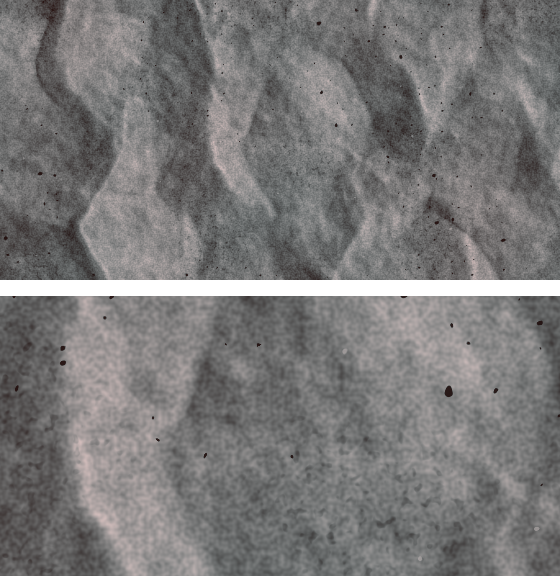
Top: the whole. Bottom: its middle third, enlarged.
Reproduce this texture procedurally as a WebGL 2 fragment shader.

```glsl
#version 300 es
precision highp float;
// Crumpled grey concrete: bent facets, sharp creases, stains, grain and small dark pits.
uniform vec2 u_resolution;
out vec4 fragColor;

vec2 hash2(vec2 p) {
    vec3 q = fract(p.xyx * vec3(0.1031, 0.1030, 0.0973));
    q += dot(q, q.yzx + 33.33);
    return fract((q.xx + q.yz) * q.zy);
}

// Gradient noise, roughly -0.7 to 0.7
float cornerRamp(vec2 cell, vec2 offset) {
    float angle = 6.2832 * hash2(cell + 57.0).x;
    return dot(vec2(cos(angle), sin(angle)), offset);
}

float gradientNoise(vec2 p) {
    vec2 i = floor(p), f = fract(p);
    vec2 u = f * f * f * (f * (f * 6.0 - 15.0) + 10.0);
    vec2 e = vec2(1.0, 0.0);
    float low = mix(cornerRamp(i, f), cornerRamp(i + e, f - e), u.x);
    float high = mix(cornerRamp(i + e.yx, f - e.yx), cornerRamp(i + 1.0, f - 1.0), u.x);
    return mix(low, high, u.y);
}

float fbm(vec2 p, int octaves) {
    float sum = 0.0, amplitude = 1.0;
    for (int i = 0; i < octaves; i++) {
        sum += amplitude * gradientNoise(p);
        p = mat2(1.6, 1.2, -1.2, 1.6) * p + 7.3;
        amplitude *= 0.6;
    }
    return sum;
}

vec2 warp(vec2 p, float scale, float amount) {
    return p + amount * vec2(gradientNoise(p * scale + 4.0), gradientNoise(p * scale + 19.0));
}

// Tilted bowls meeting in creases; crispness sets how sharply they meet
float facets(vec2 p, float scale, float crispness, float seed) {
    vec2 g = p * scale + seed, cell = floor(g);
    float sum = 0.0;
    for (int y = -1; y <= 1; y++) {
        for (int x = -1; x <= 1; x++) {
            vec2 c = cell + vec2(x, y);
            vec2 d = g - c - 0.1 - 0.8 * hash2(c);
            vec2 tilt = hash2(c + 131.0) - 0.5;
            sum += exp(-crispness * (dot(d, d) + 0.8 * dot(tilt, d)));
        }
    }
    return -log(sum + 1e-30) / (crispness * scale);
}

float surfaceHeight(vec2 p) {
    vec2 q = warp(warp(p, 3.0, 0.09), 15.0, 0.014);
    float fade = smoothstep(-0.25, 0.35, gradientNoise(p * 2.6 + 31.0));
    vec2 tall = vec2(q.x + 0.22 * q.y, 0.68 * q.y - 0.12 * q.x);
    vec2 slanted = vec2(0.8 * q.x + 0.6 * q.y, 0.8 * q.y - 0.5 * q.x);
    float ridges = facets(tall, 2.5, mix(50.0, 12.0, fade), 12.0);
    float valleys = facets(slanted, 3.5, mix(9.0, 45.0, fade), 40.0);
    float dents = facets(q.yx, 6.5, mix(30.0, 9.0, fade), 70.0);
    return ridges - 0.65 * valleys + 0.35 * (1.0 - fade) * dents + 0.014 * fbm(p * 9.0, 3);
}

// x: how far the surface faces the light, y: how sharply it bends outward
vec2 slopeAndBend(vec2 p, vec2 light, float span) {
    float back = surfaceHeight(p - light * span);
    float here = surfaceHeight(p);
    float ahead = surfaceHeight(p + light * span);
    return vec2(0.5 * (back - ahead), 2.0 * here - back - ahead) / span;
}

// Scattered irregular spots, one candidate per grid cell
float spots(vec2 p, float scale, float share, float seed, float pixel) {
    vec2 g = p * scale, cell = floor(g);
    vec2 place = hash2(cell + seed), kind = hash2(cell + seed + 91.0);
    vec2 d = fract(g) - mix(vec2(0.28), vec2(0.72), place);
    float angle = 6.2832 * kind.y, c = cos(angle), s = sin(angle);
    d = mat2(c, s, -s, c) * d * vec2(1.0, 1.0 + 1.1 * place.x);
    float radius = mix(0.05, 0.15, kind.y * kind.y);
    float dist = length(d) + 0.05 * gradientNoise(g * 7.0) - radius;
    float edge = 0.8 * pixel * scale;
    return step(kind.x, share) * (1.0 - smoothstep(-edge, edge, dist));
}

void main() {
    float pixel = 1.0 / u_resolution.y;
    vec2 p = gl_FragCoord.xy * pixel;

    // Side light over the facets, worn pale ridges and shaded valleys
    vec2 light = normalize(vec2(1.0, 0.3));
    vec2 fine = slopeAndBend(p, light, 0.0035);
    vec2 broad = slopeAndBend(p, light, 0.02);
    float tone = 0.45 + 0.165 * tanh(0.75 * fine.x);
    tone += 0.05 * clamp(fine.y, -1.6, 1.0) + 0.055 * clamp(broad.y, -1.2, 1.4);

    // Stains, mottling and grain
    float stain = fbm(warp(p, 5.0, 0.05) * 3.0 + 71.0, 6);
    float mottle = fbm(p * 21.0 + 5.0, 4);
    float grain = gradientNoise(p * 88.0) + 1.5 * gradientNoise(p * 171.0 + 9.0);
    tone += 0.105 * stain + 0.058 * mottle + 0.07 * grain;
    float rough = smoothstep(-0.1, 0.35, gradientNoise(p * 3.6 + 83.0));
    tone -= 0.10 * rough * smoothstep(0.15, 0.55, fbm(p * 72.0, 2));

    // Air holes gather in patches, with a few pale chips
    float density = smoothstep(-0.35, 0.4, gradientNoise(p * 1.7 + 15.0));
    float pits = max(spots(p, 17.0, 0.17 * density, 3.0, pixel),
                     spots(p, 37.0, 0.15 * density, 27.0, pixel));
    float chips = spots(p + 0.37, 23.0, 0.03, 45.0, pixel);
    tone = mix(tone, 0.68, 0.6 * chips);
    tone = mix(tone, 0.08, 0.92 * pits);

    // Faintly cool middle greys, warmer lights and darks, gently darker corners
    vec2 centred = gl_FragCoord.xy / u_resolution - 0.5;
    tone *= 1.03 - 0.16 * dot(centred, centred);
    float offMiddle = tone - 0.42;
    float warmth = 0.5 * offMiddle * offMiddle - 0.002 + 0.022 * gradientNoise(p * 2.1 + 37.0);
    fragColor = vec4(clamp(tone + warmth * vec3(1.0, -0.4, -0.5), 0.0, 1.0), 1.0);
}
```
